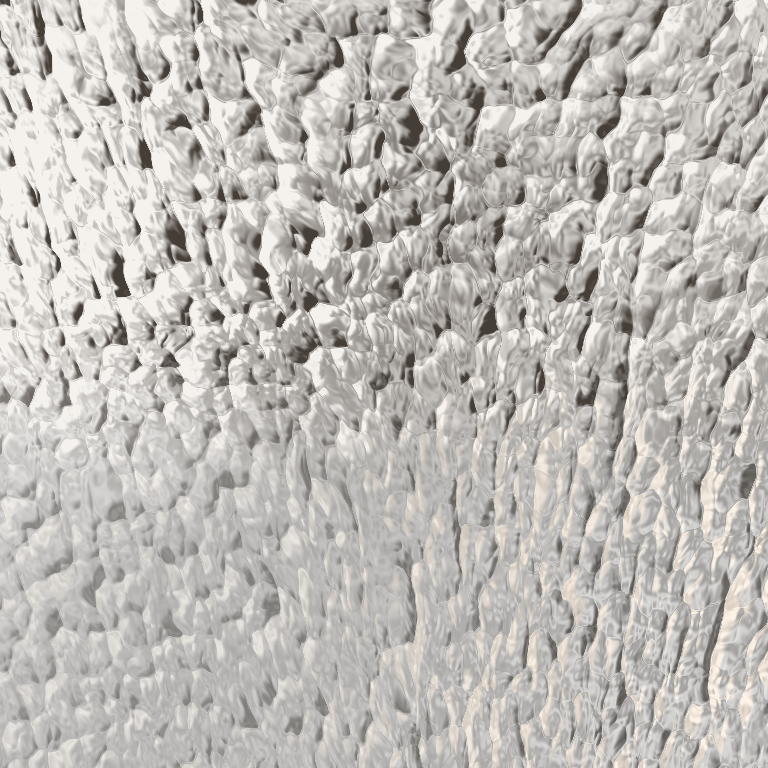
Reproduce this texture procedurally as a WebGL 2 fragment shader.

```glsl
#version 300 es
precision highp float;

uniform vec2 u_resolution;
out vec4 fragColor;

vec2 hash2(vec2 p) {
    vec3 q = fract(p.xyx * vec3(0.1031, 0.1030, 0.0973));
    q += dot(q, q.yzx + 33.33);
    return fract((q.xx + q.yz) * q.zy);
}

float noise(vec2 p) {
    vec2 cell = floor(p);
    vec2 f = fract(p);
    f = f * f * (3.0 - 2.0 * f);
    float low = mix(hash2(cell).x, hash2(cell + vec2(1, 0)).x, f.x);
    float high = mix(hash2(cell + vec2(0, 1)).x, hash2(cell + vec2(1, 1)).x, f.x);
    return mix(low, high, f.y);
}

vec2 noise2(vec2 p) {
    return vec2(noise(p), noise(p + vec2(37.2, 91.7))) - 0.5;
}

float glow(vec2 p, vec2 center, vec2 radius) {
    vec2 d = (p - center) / radius;
    return exp(-dot(d, d));
}

// Surface slope of rounded, randomly tilted dimples with soft seams
vec2 dimpleSlope(vec2 p, float sharpness, float tilt) {
    vec2 cell = floor(p);
    vec2 slope = vec2(0.0);
    float total = 0.0;
    for (int y = -1; y <= 1; y++) {
        for (int x = -1; x <= 1; x++) {
            vec2 id = cell + vec2(x, y);
            vec2 r = p - id - 0.5 - 0.8 * (hash2(id) - 0.5);
            float weight = exp(-sharpness * dot(r, r));
            slope += weight * (r + tilt * (hash2(id + 71.3) - 0.5));
            total += weight;
        }
    }
    return slope / total;
}

// Grain coordinates: slanted left above, leaning right at the far side
vec2 grainSpace(vec2 p, float lowerLeft) {
    float lean = mix(0.34, -0.2, smoothstep(0.1, 1.0, p.x));
    vec2 q = vec2(p.x + lean * (p.y - 0.5), p.y);
    q = q * vec2(37.0, 23.0);
    q.y -= 9.0 * p.x * lowerLeft;
    return q + 0.5 * noise2(q * 0.7) + 0.22 * noise2(q * 2.1);
}

// Broad brightness of the reflected room
float roomTone(vec2 p) {
    float tone = 0.755;
    tone += 0.15 * glow(p, vec2(0.0, 0.66), vec2(0.30, 0.32));
    tone -= 0.10 * glow(p, vec2(0.62, 0.76), vec2(0.18, 0.24));
    return tone - 0.02 * glow(p, vec2(0.10, 0.30), vec2(0.30, 0.12));
}

float reliefContrast(vec2 p) {
    float upper = smoothstep(0.34, 0.6, p.y + 0.08 * (p.x - 0.5));
    float lower = mix(0.4, 0.68, smoothstep(0.35, 0.9, p.x));
    float top = mix(1.12, 0.78, smoothstep(0.6, 0.95, p.x));
    return mix(lower, top, upper);
}

// Neutral greys that grow warmer toward the shadows
vec3 silver(float tone) {
    return tone - vec3(0.0, 0.010, 0.024) - (1.0 - tone) * vec3(0.0, 0.025, 0.045);
}

void main() {
    vec2 p = gl_FragCoord.xy / u_resolution;
    float lowerLeft = smoothstep(0.65, 0.4, p.y) * smoothstep(0.6, 0.2, p.x);
    float lowerRight = smoothstep(0.65, 0.3, p.y) * smoothstep(0.3, 0.8, p.x);

    // Large dimples with finer dents on top
    vec2 q = grainSpace(p, lowerLeft);
    vec2 slope = dimpleSlope(q, 16.0, 0.5);
    slope += 0.4 * dimpleSlope(q * 1.8 + 13.7, 11.0, 0.5);
    slope += 0.2 * noise2(q * 3.5);

    // Lit flanks, dark crescents and distorted reflections
    vec2 lightDir = normalize(mix(vec2(-0.85, 0.45), vec2(-0.5, 0.85), lowerLeft));
    lightDir = normalize(mix(lightDir, vec2(-1.0, 0.15), lowerRight));
    float facing = dot(slope, lightDir);
    float lit = smoothstep(0.1, 0.48, facing);
    float shade = smoothstep(0.24, 0.68, -facing);
    float reflection = noise(p * 9.0 + slope * 4.0 + 4.0) - 0.5;

    float relief = 0.24 * lit - 0.5 * shade + 0.3 * reflection;
    float tone = roomTone(p) + reliefContrast(p) * relief;
    tone += 0.05 * (noise(q * 6.0) - 0.5);
    tone = clamp(tone, 0.27, 0.96);

    // Cool flats below, cream highlights at the lower right
    vec3 color = silver(tone);
    color += vec3(-0.012, 0.0, 0.012) * smoothstep(0.6, 0.3, p.y) * (1.0 - lit);
    color += vec3(0.03, 0.0, -0.035) * lowerRight * lit;
    fragColor = vec4(color, 1.0);
}
```
